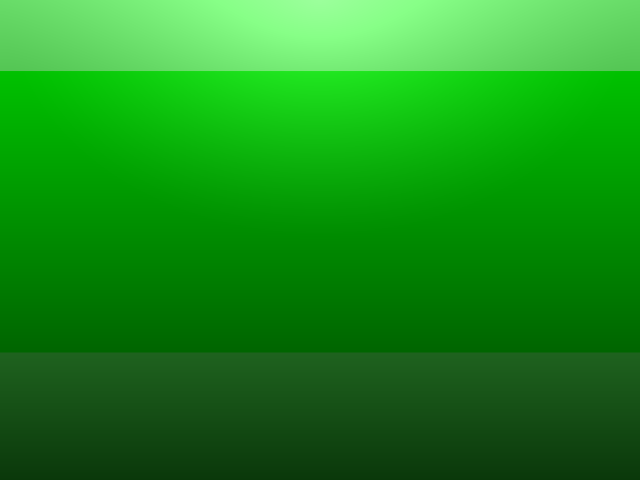
This background is drawn by a WebGL 2 fragment shader. Its source:

```glsl
#version 300 es
precision highp float;

uniform vec2 u_resolution;
out vec4 fragColor;

// Vertical green gradient
const float GREEN_BOTTOM = 0.230;
const float GREEN_TOP = 0.852;

// Pale bands: edge heights and the tint at each side
const float HEADER_EDGE = 0.852;
const float FOOTER_EDGE = 0.2656;
const vec3 HEADER_TINT_LOW = vec3(0.33, 0.015, 0.33);
const vec3 HEADER_TINT_HIGH = vec3(0.41, 0.01, 0.41);
const vec3 FOOTER_TINT_LOW = vec3(0.04, -0.01, 0.04);
const vec3 FOOTER_TINT_HIGH = vec3(0.12, -0.01, 0.12);

// Elliptical glow at the top centre
const vec2 GLOW_CENTER = vec2(0.5, 1.0);
const vec2 GLOW_RADIUS = vec2(0.5, 0.5);
const float GLOW_FALLOFF = 1.3;
const vec3 GLOW_COLOR = vec3(0.20, 0.23, 0.20);

// Antialiased step, one pixel wide
float softStep(float edge, float x) {
    return clamp((x - edge) * u_resolution.y + 0.5, 0.0, 1.0);
}

float glowAmount(vec2 uv) {
    float dist = length((uv - GLOW_CENTER) / GLOW_RADIUS);
    return pow(max(1.0 - dist, 0.0), GLOW_FALLOFF);
}

void main() {
    vec2 uv = gl_FragCoord.xy / u_resolution;

    // Base gradient
    vec3 color = vec3(0.0, mix(GREEN_BOTTOM, GREEN_TOP, uv.y), 0.0);

    // Header band
    float headerPos = clamp((uv.y - HEADER_EDGE) / (1.0 - HEADER_EDGE), 0.0, 1.0);
    vec3 headerTint = mix(HEADER_TINT_LOW, HEADER_TINT_HIGH, headerPos);
    color += headerTint * softStep(HEADER_EDGE, uv.y);

    // Footer band
    float footerPos = clamp(uv.y / FOOTER_EDGE, 0.0, 1.0);
    vec3 footerTint = mix(FOOTER_TINT_LOW, FOOTER_TINT_HIGH, footerPos);
    color += footerTint * (1.0 - softStep(FOOTER_EDGE, uv.y));

    // Glow over everything
    color += GLOW_COLOR * glowAmount(uv);

    fragColor = vec4(clamp(color, 0.0, 1.0), 1.0);
}
```
